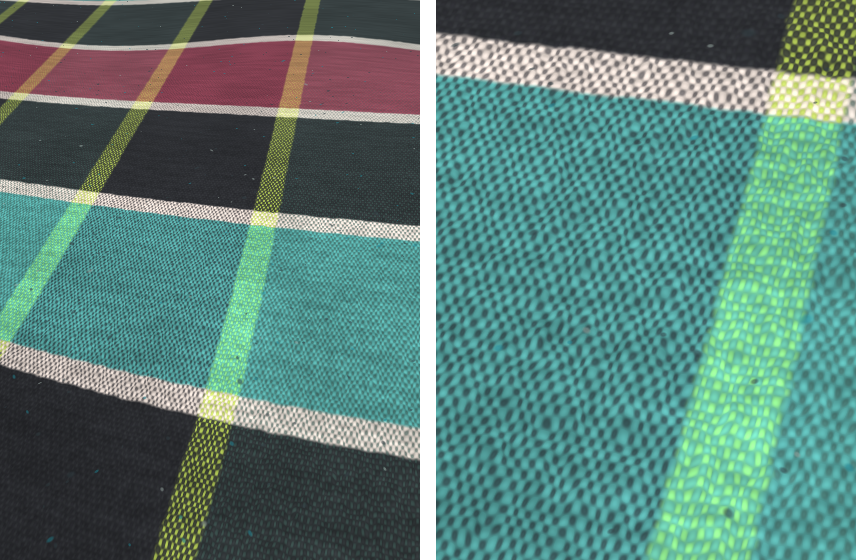
Left: the whole. Right: its middle third, enlarged.
Write a Shadertoy shader that draws this texture.

```glsl
// Handwoven striped cloth receding from the viewer: broad weft bands crossed by thin yellow-green warp stripes.

float hash(vec2 p) {
    vec3 q = fract(p.xyx * vec3(0.1031, 0.1030, 0.0973));
    q += dot(q, q.yzx + 33.33);
    return fract((q.x + q.y) * q.z);
}

float noise(vec2 p) {
    vec2 i = floor(p), f = fract(p);
    f = f * f * (3.0 - 2.0 * f);
    return mix(mix(hash(i), hash(i + vec2(1, 0)), f.x),
               mix(hash(i + vec2(0, 1)), hash(i + vec2(1, 1)), f.x), f.y);
}

// Cloth coordinates: x counts warp stripes leftwards, y counts white lines away from the viewer
vec2 clothPosition(vec2 p) {
    float down = 1.0 - p.y;
    float side = 0.686 - 0.75 * p.x;
    float s = side / (down + 0.508) - 0.25;
    s += 0.013 * sin(3.14159 * down) * exp(-6.0 * s * s);
    float fold = (down - 0.065) / 0.08;
    float ripple = 0.014 * sin(6.28318 * p.x) * exp(-fold * fold);
    float level = (down - ripple) / (1.0 + 0.26 * p.x + 0.075 * p.x * (1.0 - p.x));
    return vec2(2.5 * s + 0.45 * s * s, (1.0 / (level + 0.3776) - 0.9938) / 0.4178);
}

// Coverage of a line centred on every integer
float lineMask(float x, float halfWidth, float soft) {
    float d = abs(fract(x + 0.5) - 0.5);
    return 1.0 - smoothstep(halfWidth - soft, halfWidth + soft, d);
}

vec3 weftColor(float row, float soft) {
    float band = mod(floor(row), 4.0);
    vec3 color = vec3(0.18, 0.188, 0.20);
    if (band < 0.5) color = vec3(0.345, 0.685, 0.67);
    else if (band > 1.5 && band < 2.5) color = vec3(0.63, 0.26, 0.34);
    return mix(color, vec3(0.96, 0.905, 0.865), lineMask(row, 0.053, soft));
}

void mainImage(out vec4 fragColor, in vec2 fragCoord) {
    vec2 p = fragCoord / iResolution.xy;
    vec2 cloth = clothPosition(p);
    vec2 soft = max(fwidth(cloth) * 0.9, vec2(0.008));
    vec2 thread = cloth * vec2(100.0, 56.0);
    float near = smoothstep(0.02, 0.42, 1.0 - p.y);

    // Uneven yarn bends every edge a little
    cloth += 0.008 * (vec2(noise(thread * vec2(0.1, 0.6)), noise(thread * vec2(0.3, 0.1))) - 0.5);

    // Yarn colours; the stripe looks greener where it crosses teal
    vec3 weft = weftColor(cloth.y, soft.y);
    float greenWarp = mod(floor(cloth.x), 2.0);
    vec3 warp = mix(vec3(0.14, 0.14, 0.16), vec3(0.22, 0.32, 0.30), greenWarp);
    float stripe = lineMask(cloth.x, 0.066, soft.x);
    float onTeal = smoothstep(0.15, 0.33, weft.g - weft.r);
    vec3 stripeYarn = mix(vec3(0.70, 0.79, 0.32), vec3(0.58, 0.90, 0.47), onTeal);
    warp = mix(warp, stripeYarn, stripe);

    // Plain weave: warp and weft surface in a checker of soft, irregular beads
    vec2 jitter = vec2(noise(thread * 0.45), noise(thread * 0.45 + 57.0)) - 0.5;
    vec2 bent = thread + 0.8 * jitter;
    float over = sin(3.14159 * bent.x) * sin(3.14159 * bent.y);
    float warpShown = smoothstep(-0.3, 0.9, -over + 0.12 * stripe);
    float contrast = near * mix(0.55, 0.75, stripe * (1.0 - onTeal));
    float share = mix(mix(0.27, 0.45, stripe), warpShown, contrast);
    vec3 color = mix(weft, warp, share);
    float bead = abs(over) - 0.4 + 0.25 * sin(6.28318 * bent.y);
    color *= 1.0 + 0.14 * near * bead;

    // Slubs along the weft, fuzz and broad fading
    float slub = noise(thread * vec2(0.07, 0.9)) - 0.5;
    float fuzz = noise(thread * vec2(0.8, 1.1) + 40.0) - 0.5;
    float fade = noise(cloth * vec2(3.0, 4.0) + 9.0) - 0.5;
    color *= 1.03 + 0.13 * slub + near * 0.18 * fuzz + 0.11 * fade;

    // Scattered lint, dark, pale or blue-green
    for (int i = 0; i < 3; i++) {
        float layer = float(i);
        vec2 grid = cloth * vec2(6.0, 5.0) * (1.0 + 0.4 * layer) + 17.3 * layer;
        vec2 cell = floor(grid);
        float pick = hash(cell + 31.0 * layer);
        vec2 centre = 0.2 + 0.6 * vec2(hash(cell + 5.0), hash(cell + 11.0));
        vec2 d = grid - cell - centre;
        d.y += d.x * (hash(cell + 47.0) - 0.5);
        float size = 0.04 + 0.05 * hash(cell + 23.0);
        float fleck = 1.0 - smoothstep(size * 0.3, size, length(d * vec2(0.8, 1.1)));
        vec3 lint = pick < 0.15 ? vec3(0.20, 0.25, 0.27)
                  : pick < 0.21 ? vec3(0.14, 0.52, 0.58) : vec3(0.58, 0.64, 0.62);
        color = mix(color, lint, 0.55 * fleck * step(pick, 0.24));
    }

    // Far haze and darker lower left corner
    color = mix(color, vec3(0.42, 0.45, 0.46), 0.10 * smoothstep(0.6, 1.0, p.y));
    color *= 1.0 - 0.15 * smoothstep(0.7, 0.0, length(p));
    fragColor = vec4(clamp(color, 0.0, 1.0), 1.0);
}
```
